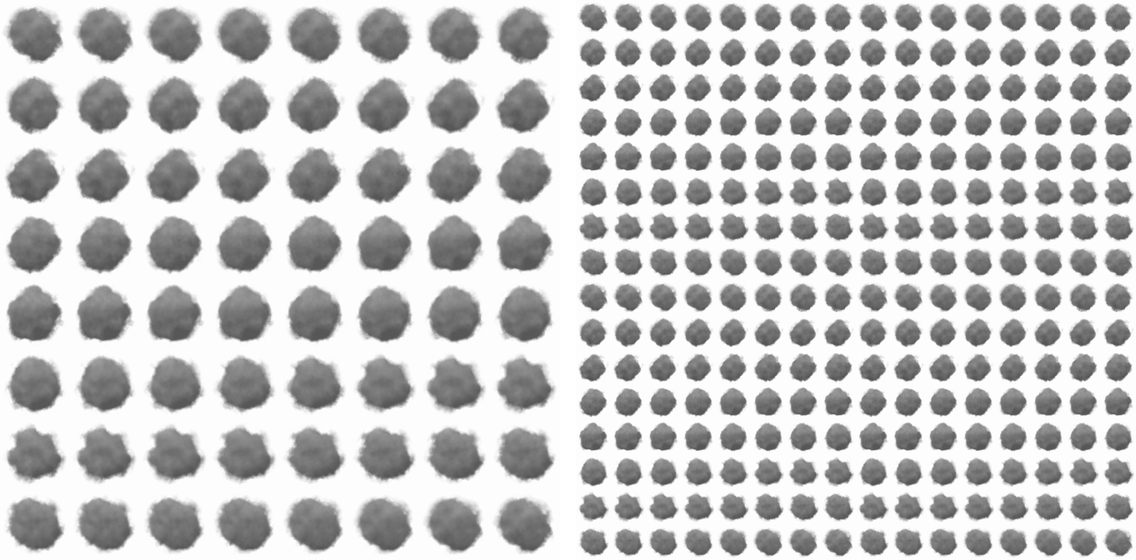
Left, the tile; right, the same tile 2 across and 2 down.
A Shadertoy shader for this pattern:

```glsl
#define GRID 8.0          // puffs across and down
#define RADIUS 0.362      // puff radius in cell units
#define SOFTNESS 0.042    // half width of the core edge
#define RAGGED 0.22       // how far noise pushes the edge
#define PEAK 0.065        // strength of the pointed crown
#define WISP_ALPHA 0.38   // opacity of the stray vapour
#define MOTTLE 0.24       // contrast of the inner clouding
#define BODY_GRAY 0.46
#define PAPER_GRAY 0.993
#define DETAIL 5.0        // noise cells per puff, first octave
#define LOOP_STEPS 4.0    // noise cells in one animation loop

float hash(vec3 p) {
    return fract(sin(dot(p, vec3(127.1, 311.7, 74.7))) * 43758.5453);
}

// Value noise on one time slice of the lattice
float slice(vec2 cell, vec2 f, float z) {
    float low = mix(hash(vec3(cell, z)), hash(vec3(cell + vec2(1, 0), z)), f.x);
    float high = mix(hash(vec3(cell + vec2(0, 1), z)), hash(vec3(cell + 1.0, z)), f.x);
    return mix(low, high, f.y);
}

// Noise that wraps in z after a whole number of steps
float loopNoise(vec2 p, float z, float period) {
    vec2 cell = floor(p);
    vec2 f = fract(p);
    f = f * f * (3.0 - 2.0 * f);
    float step0 = floor(z);
    float blend = smoothstep(0.0, 1.0, z - step0);
    return mix(slice(cell, f, mod(step0, period)),
               slice(cell, f, mod(step0 + 1.0, period)), blend);
}

float fbm(vec2 p, float phase) {
    float sum = 0.0, weight = 0.5, period = LOOP_STEPS;
    for (int i = 0; i < 4; i++) {
        sum += weight * loopNoise(p, phase * period, period);
        p = mat2(1.6, 1.2, -1.2, 1.6) * p + 17.3;
        weight *= 0.5;
        period += LOOP_STEPS;
    }
    return sum / 0.9375;
}

// Gray level of one puff; p is centred in its cell
float puff(vec2 p, float phase) {
    float r = length(p);
    float billow = fbm(p * DETAIL + 9.4, phase) - 0.5;
    float cloud = fbm(p * DETAIL * 1.3 + 31.7, phase) - 0.5;
    float vapour = fbm(p * DETAIL * 1.2 + 53.2, phase);

    // Outline: a disc whose crown sharpens in mid loop
    float crown = 0.5 + 0.5 * cos(6.28318 * (phase - 0.37));
    float diamond = 0.42 - 2.0 * abs(p.x * p.y) / max(r * r, 1e-4);
    float outline = RADIUS + PEAK * crown * diamond * smoothstep(-0.12, 0.2, p.y);
    float edge = r - outline - RAGGED * billow;

    // Dense core and thin stray vapour around it
    float core = smoothstep(SOFTNESS, -SOFTNESS, edge);
    float wisp = WISP_ALPHA * smoothstep(0.46, 0.68, vapour)
               * smoothstep(0.1, 0.0, edge);
    float alpha = 1.0 - (1.0 - core) * (1.0 - wisp);
    alpha *= smoothstep(0.49, 0.42, r);

    // Light from the upper left
    float shade = BODY_GRAY + dot(p, vec2(-0.1, 0.3)) + MOTTLE * cloud;
    return mix(PAPER_GRAY, clamp(shade, 0.34, 0.66), alpha);
}

void mainImage(out vec4 fragColor, in vec2 fragCoord) {
    vec2 grid = fragCoord / iResolution.xy * GRID;
    vec2 cell = floor(grid);

    // Frames run left to right, top row first
    float frame = cell.x + GRID * (GRID - 1.0 - cell.y);
    float phase = frame / (GRID * GRID);

    vec2 p = fract(grid) - vec2(0.49, 0.5);
    fragColor = vec4(vec3(puff(p, phase)), 1.0);
}
```
